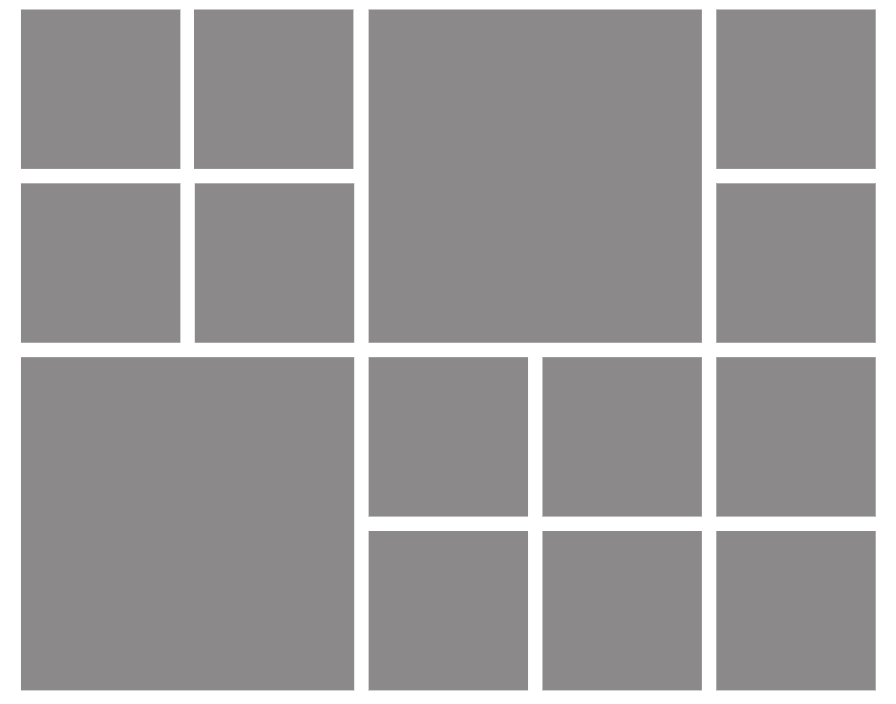
Give the GLSL for this pattern, as a WebGL 1 fragment shader.

```glsl
precision highp float;
// Mosaic of flat grey squares, single and double size, on a white ground.

uniform vec2 u_resolution;

// Lengths are fractions of the canvas width.
#define PITCH 0.19401
#define GAP 0.0161
#define MARGIN vec2(0.0234, 0.0106)
#define GRID vec2(5.0, 4.0)
#define NUDGE 0.0009
#define TILE_COLOR vec3(0.545, 0.539, 0.540)
#define GROUND_COLOR vec3(1.0)

// Signed distance to an axis-aligned box.
float boxDistance(vec2 p, vec2 center, vec2 halfSize) {
  vec2 d = abs(p - center) - halfSize;
  return max(d.x, d.y);
}

// Signed distance to the tile that owns point p; y runs down from the grid top.
float tileDistance(vec2 p) {
  // Cell borders run along the middle of the gaps.
  vec2 cell = clamp(floor((p + 0.5 * GAP) / PITCH), vec2(0.0), GRID - 1.0);

  // Two-by-two blocks on the first full diagonal merge into one large tile.
  vec2 block = floor(cell / 2.0);
  float merged = 1.0 - step(0.5, abs(block.x + block.y - 1.0));
  vec2 first = mix(cell, block * 2.0, merged);
  float size = PITCH * (1.0 + merged) - GAP;

  // The second tile of the top row sits slightly to the left.
  vec2 corner = first * PITCH;
  if (first.x == 1.0 && first.y == 0.0) corner.x -= NUDGE;

  return boxDistance(p, corner + 0.5 * size, vec2(0.5 * size));
}

void main() {
  float pixel = 1.0 / u_resolution.x;
  vec2 fromTop = vec2(gl_FragCoord.x, u_resolution.y - gl_FragCoord.y) * pixel;
  float coverage = clamp(0.5 - tileDistance(fromTop - MARGIN) / pixel, 0.0, 1.0);
  gl_FragColor = vec4(mix(GROUND_COLOR, TILE_COLOR, coverage), 1.0);
}
```
